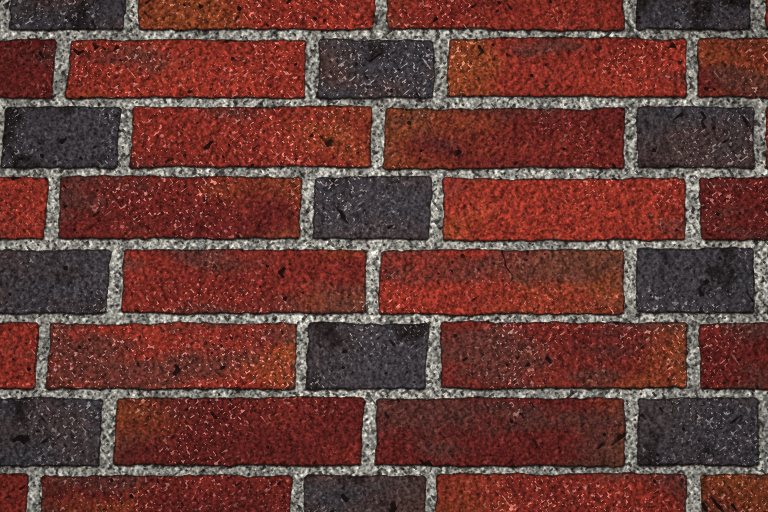
Write a Shadertoy shader that draws this texture.

```glsl
#define FIRST_JOINT 0.0664   // depth of the top bed joint
#define COURSE 0.132         // course height at that joint
#define COURSE_GROWTH 0.00166
#define PERIOD 1.2305        // one header and two stretchers
#define HEADER 0.25
#define VANISH_X 1.25
#define SPREAD 0.058         // horizontal widening toward the bottom
#define JOINT vec2(0.026, 0.0205)
#define ROUNDING 0.007
#define ROUGHNESS 0.007
#define GRAIN 0.95

const vec3 CRIMSON  = vec3(0.35, 0.125, 0.115);
const vec3 RED      = vec3(0.55, 0.19, 0.145);
const vec3 OCHRE    = vec3(0.50, 0.26, 0.14);
const vec3 CHARCOAL = vec3(0.235, 0.22, 0.235);
const vec3 UMBER    = vec3(0.29, 0.20, 0.18);
const vec3 MORTAR   = vec3(0.56, 0.55, 0.52);
const vec3 SOOT     = vec3(0.07, 0.045, 0.04);
const mat2 TURN = mat2(0.8, 0.6, -0.6, 0.8);

float hash(vec2 p) {
    vec3 q = fract(p.xyx * 0.1031);
    q += dot(q, q.yzx + 33.33);
    return fract((q.x + q.y) * q.z);
}

float noise(vec2 p) {
    vec2 i = floor(p), f = fract(p);
    f = f * f * (3.0 - 2.0 * f);
    return mix(mix(hash(i), hash(i + vec2(1, 0)), f.x),
               mix(hash(i + vec2(0, 1)), hash(i + vec2(1, 1)), f.x), f.y);
}

float fbm(vec2 p) {
    float sum = 0.0, amp = 0.5;
    for (int i = 0; i < 4; i++) {
        sum += amp * noise(p);
        p = TURN * p * 2.03 + 17.7;
        amp *= 0.5;
    }
    return sum / 0.9375;
}

float roundedBox(vec2 p, vec2 halfSize, float r) {
    vec2 q = abs(p) - halfSize + r;
    return length(max(q, 0.0)) + min(max(q.x, q.y), 0.0) - r;
}

// Position within a brick, its half size and its identity
void brickAt(vec2 p, out vec2 local, out vec2 halfSize, out vec2 id, out bool header) {
    float disc = COURSE * COURSE + 4.0 * COURSE_GROWTH * (p.y - FIRST_JOINT);
    float course = (sqrt(disc) - COURSE) / (2.0 * COURSE_GROWTH);
    float row = floor(course) + 1.0;
    float height = COURSE + 2.0 * COURSE_GROWTH * (row - 0.5);
    float x = VANISH_X + (p.x - VANISH_X) / (1.0 + SPREAD * (p.y - 0.13));
    x -= mod(row, 2.0) < 0.5 ? 0.002 : 0.611;
    float group = floor(x / PERIOD);
    float u = x - group * PERIOD;
    float stretcher = 0.5 * (PERIOD - HEADER);
    header = u < HEADER;
    float slot = header ? 0.0 : 1.0 + floor((u - HEADER) / stretcher);
    float left = header ? 0.0 : HEADER + (slot - 1.0) * stretcher;
    vec2 size = vec2(header ? HEADER : stretcher, height);
    id = vec2(row, group * 3.0 + slot) + 11.0;
    local = vec2(u - left, fract(course) * height) - 0.5 * size;
    halfSize = 0.5 * (size - JOINT);
    local += (vec2(hash(id + 3.1), hash(id + 8.4)) - 0.5) * 0.004;
}

vec3 brickColor(vec2 p, vec2 local, vec2 halfSize, vec2 id, bool header) {
    float tone = hash(id), kind = hash(id + 21.6), side = hash(id + 43.2);
    vec2 seed = id * 7.3;
    float cloud = fbm(p * vec2(7.0, 14.0) + seed);
    vec3 col = mix(CRIMSON, RED, clamp(tone + (cloud - 0.5) * 0.7, 0.0, 1.0));
    // Kiln marks: ochre ends and scorched patches
    float end = local.x / halfSize.x * (side < 0.5 ? -1.0 : 1.0);
    col = mix(col, OCHRE, 0.75 * smoothstep(0.75, 1.3, cloud + 0.45 * end + 0.35 * kind));
    float scorch = smoothstep(0.48, 0.75, fbm(p * vec2(6.0, 17.0) - seed) + 0.12 * (side - 0.5));
    col = mix(col, UMBER, 0.6 * scorch);
    if (header && kind < 0.88) {
        col = mix(CHARCOAL, UMBER, tone * smoothstep(0.3, 0.7, cloud));
        col = mix(col, SOOT, 0.55 * smoothstep(0.56, 0.72, fbm(p * 18.0 + seed)));
    }
    // Hairline crack on a few bricks
    float path = local.x - (side - 0.5) * halfSize.x - 0.04 * (noise(vec2(p.y * 35.0, id.y)) - 0.5);
    float crack = (1.0 - smoothstep(0.0005, 0.0025, abs(path))) * step(0.88, kind);
    return mix(col, SOOT, 0.7 * crack * (1.0 - smoothstep(-0.01, 0.02, local.y)));
}

void mainImage(out vec4 fragColor, in vec2 fragCoord) {
    vec2 p = fragCoord / iResolution.y;
    p.y = 1.0 - p.y;
    float aa = 0.8 / iResolution.y;
    vec2 local, halfSize, id;
    bool header;
    brickAt(p, local, halfSize, id, header);

    // Worn outline
    float d = roundedBox(local, halfSize, ROUNDING);
    d += ROUGHNESS * (fbm(p * 60.0) - 0.5) + 0.005 * (noise(p * 14.0) - 0.5);
    float mask = 1.0 - smoothstep(-aa, aa, d);

    // Sand grain lit from the upper left, on turned grids
    vec2 g = TURN * p;
    float grain = 0.5 * noise(g * 210.0) + 0.5 * noise(TURN * g * 340.0 + 5.0) - 0.5;
    float relief = noise(g * 170.0 + 0.4) - noise(g * 170.0 - 0.4);

    vec3 brick = brickColor(p, local, halfSize, id, header);
    brick *= 0.98 + GRAIN * grain + 0.32 * relief;
    float dust = smoothstep(0.35, 0.7, fbm(p * 8.0 + 31.0));
    float speck = smoothstep(0.70, 0.95, noise(g * 250.0 + 9.0));
    brick += vec3(0.30, 0.28, 0.27) * (0.25 + dust) * speck;
    float pore = smoothstep(0.84, 0.93, noise(g * 85.0 + 70.0)) * smoothstep(0.5, 0.7, noise(p * 21.0));
    brick = mix(brick, SOOT, 0.85 * pore);
    brick *= mix(0.6, 1.0, smoothstep(0.0, 0.004, -d));

    // Mortar with pits and the shadow under each brick
    vec3 mortar = MORTAR * (1.0 + 1.25 * grain + 0.5 * relief);
    mortar *= 0.72 + 0.56 * fbm(p * 30.0);
    mortar = mix(mortar, SOOT, 0.6 * smoothstep(0.72, 0.9, noise(g * 150.0 + 40.0)));
    float below = smoothstep(-0.003, 0.003, local.y - halfSize.y + 0.003);
    float shade = 1.0 - smoothstep(0.0, mix(0.0025, 0.006, below), d);
    mortar = mix(mortar, SOOT, mix(0.65, 0.95, below) * shade);

    vec3 col = mix(mortar, brick, mask);
    vec2 c = fragCoord / iResolution.xy - 0.5;
    col *= 1.06 - 0.45 * dot(c, c);
    fragColor = vec4(clamp(col, 0.0, 1.0), 1.0);
}
```
